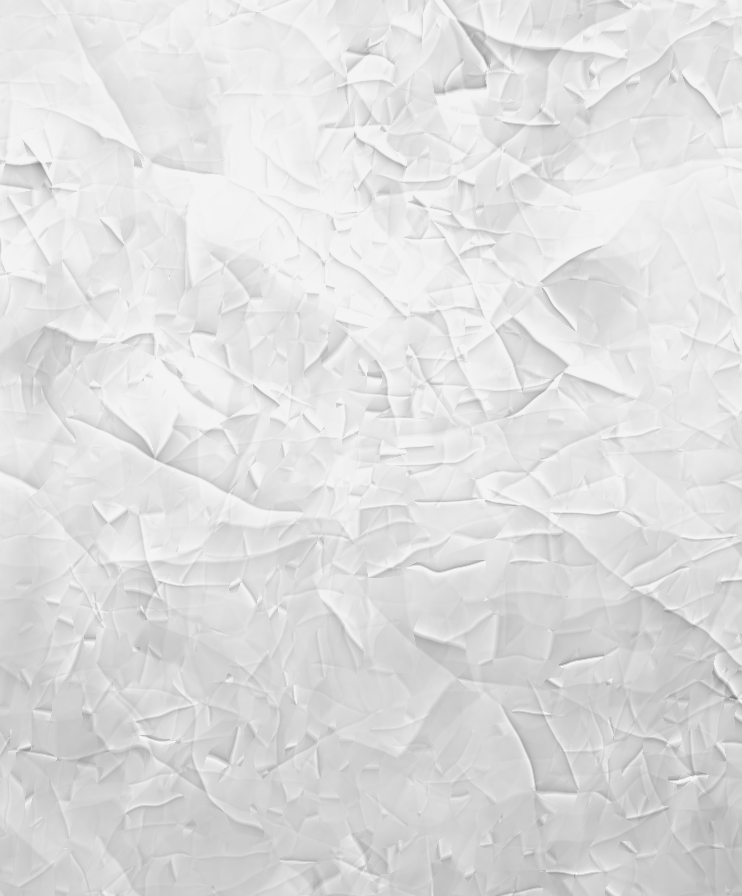
A Shadertoy shader for this texture:

```glsl
// Crumpled white paper under soft light from above.
// Layers of warped Voronoi cells act as tilted facets; the cell borders
// become thin embossed creases, over a broad light falloff.

vec2 hash22(vec2 p) {
    vec3 q = fract(p.xyx * vec3(0.1031, 0.1030, 0.0973));
    q += dot(q, q.yzx + 33.33);
    return fract((q.xx + q.yz) * q.zy);
}

vec2 noise2(vec2 p) {
    vec2 i = floor(p), f = fract(p);
    f = f * f * (3.0 - 2.0 * f);
    vec2 low = mix(hash22(i), hash22(i + vec2(1, 0)), f.x);
    vec2 high = mix(hash22(i + vec2(0, 1)), hash22(i + 1.0), f.x);
    return mix(low, high, f.y) * 2.0 - 1.0;
}

// Brightness of one facet: a random tone and a random linear ramp
float facetTone(vec2 id, vec2 toCentre) {
    vec2 tone = hash22(id + 71.0), ramp = hash22(id + 137.0) - 0.5;
    return (tone.x - 0.5) + 1.5 * dot(ramp, toCentre);
}

// x: facet shading, y: crease shading; soft is the edge width in cells
vec2 crumple(vec2 p, vec2 light, float soft) {
    vec2 cell = floor(p);
    vec2 id1 = cell, id2 = cell, r1 = vec2(9), r2 = vec2(9);
    for (int y = -1; y <= 1; y++)
    for (int x = -1; x <= 1; x++) {
        vec2 id = cell + vec2(x, y);
        vec2 r = id + 0.08 + 0.84 * hash22(id) - p;
        if (dot(r, r) < dot(r1, r1)) {
            r2 = r1; id2 = id1;
            r1 = r; id1 = id;
        } else if (dot(r, r) < dot(r2, r2)) {
            r2 = r; id2 = id;
        }
    }
    vec2 across = normalize(r2 - r1);
    float edge = dot(0.5 * (r1 + r2), across);
    float inside = smoothstep(0.0, soft, edge);

    float own = facetTone(id1, r1), other = facetTone(id2, r2);
    float facet = mix(0.5 * (own + other), own, inside);

    // Every border has its own fold strength and direction
    vec2 fold = hash22(id1 + id2 + 19.0);
    float strength = (fold.x < 0.35 ? -1.0 : 1.0) * fold.y * fold.y * fold.y;
    float profile = 0.75 * exp(-edge / 0.075) + 0.6 * exp(-edge / (2.0 * soft));
    return vec2(facet, -dot(across, light) * strength * inside * profile);
}

void mainImage(out vec4 fragColor, in vec2 fragCoord) {
    vec2 p = fragCoord / iResolution.y;
    vec2 uv = fragCoord / iResolution.xy;
    vec2 light = normalize(vec2(0.35, 0.94));

    // Bend the straight cell borders slightly
    vec2 warped = p + 0.022 * noise2(p * 5.0 + 3.0)
                    + 0.009 * noise2(p * 14.0 + 8.0)
                    + 0.003 * noise2(p * 45.0);

    // Light falloff: bright top, dull foot and lower right corner
    vec2 broad = noise2(p * 2.6 + 21.0);
    float shade = mix(0.815, 0.921, smoothstep(0.0, 0.66, uv.y + 0.06 * broad.x));
    shade -= 0.03 * uv.x * (1.0 - uv.y);
    shade += 0.009 * broad.y;

    // Long upright fold beside the left border
    float bandX = (p.x - 0.035 - 0.025 * noise2(vec2(2.0, p.y * 6.0)).x) / 0.022;
    shade -= 0.045 * exp(-bandX * bandX)
           * smoothstep(0.2, 0.32, p.y) * smoothstep(0.78, 0.55, p.y);

    // Facets and creases, from large folds to fine wrinkles
    float scale = 5.5, facetGain = 0.053, creaseGain = 0.16;
    for (int i = 0; i < 5; i++) {
        float turn = 0.55 + 1.9 * float(i);
        mat2 spin = mat2(cos(turn), sin(turn), -sin(turn), cos(turn));
        mat2 stretch = mat2(0.65, 0.0, 0.0, 1.45);
        vec2 q = stretch * spin * warped * scale + 31.0 * float(i);
        vec2 fold = crumple(q, spin * light, 0.0020 * scale);
        float patches = smoothstep(-0.55, 0.6, noise2(p * 6.5 + 13.0 * float(i)).x);
        shade += facetGain * fold.x * mix(0.45, 1.25, patches);
        shade += creaseGain * fold.y * mix(0.3, 1.4, patches);
        scale *= 1.6;
        facetGain *= 0.84;
        creaseGain *= 1.02;
    }

    // Faint fibre mottling
    shade += 0.004 * noise2(p * 90.0).x + 0.004 * noise2(p * 210.0).y;

    // Roll the highlights off below pure white
    shade = 0.957 - log(1.0 + exp((0.957 - shade) * 65.0)) / 65.0;
    vec3 paper = vec3(shade) + vec3(0.0, -0.001, 0.003);
    fragColor = vec4(clamp(paper, 0.0, 1.0), 1.0);
}
```
